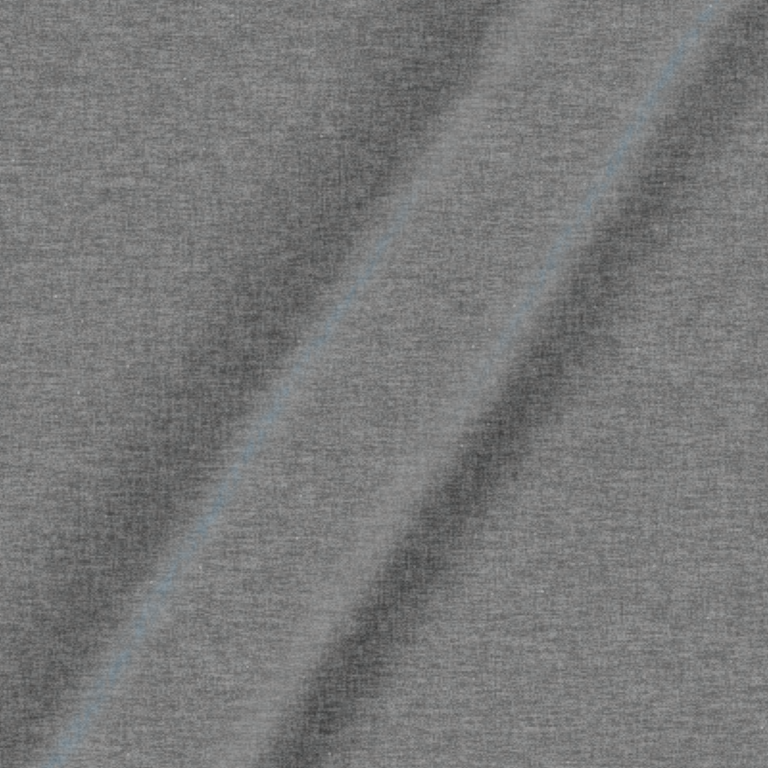
Reproduce this texture procedurally as a WebGL 1 fragment shader.

```glsl
precision highp float;

uniform vec2 u_resolution;

const vec3 CLOTH_GRAY = vec3(0.487, 0.488, 0.487);
const vec3 CREST_TINT = vec3(-0.040, 0.006, 0.036);
const float FOLD_SLOPE = 0.635;

float hash(vec2 p) {
  vec3 q = fract(vec3(p.xyx) * 0.1031);
  q += dot(q, q.yzx + 33.33);
  return fract((q.x + q.y) * q.z);
}

// Smooth noise centred on zero
float noise(vec2 p) {
  vec2 cell = floor(p);
  vec2 f = fract(p);
  f = f * f * (3.0 - 2.0 * f);
  float low = mix(hash(cell), hash(cell + vec2(1.0, 0.0)), f.x);
  float high = mix(hash(cell + vec2(0.0, 1.0)), hash(cell + vec2(1.0, 1.0)), f.x);
  return mix(low, high, f.y) - 0.5;
}

// Rare round flecks, one jittered point per cell
float flecks(vec2 uv, float cells, float radius, float share) {
  vec2 p = uv * cells;
  vec2 cell = floor(p);
  vec2 center = 0.2 + 0.6 * vec2(hash(cell + 17.0), hash(cell + 53.0));
  float dist = length(fract(p) - center) / cells;
  float present = step(1.0 - share, hash(cell + 91.0));
  return present * (1.0 - smoothstep(0.2 * radius, radius, dist));
}

// Horizontal offset from a slanted, gently wavering crest
float crestOffset(vec2 uv, float foot, float phase) {
  float waver = 0.003 * sin(uv.y * 9.0 + phase) + 0.0015 * sin(uv.y * 23.0 + phase);
  return uv.x - foot - FOLD_SLOPE * uv.y - waver;
}

// Shadow that drops quickly to its darkest point and fades out over a tail
float foldShadow(float d, float start, float darkest, float tail) {
  return smoothstep(start, darkest, d) * (1.0 - smoothstep(darkest, darkest + tail, d));
}

float bell(float d, float width) {
  float t = d / width;
  return exp(-t * t);
}

// Crossing threads: long and short weft, warp, and fine grain
float weave(vec2 uv, float warpAmount) {
  float weft = 0.066 * noise(uv * vec2(28.0, 290.0));
  weft += 0.080 * noise(uv * vec2(100.0, 400.0) + 31.0);
  float warp = warpAmount * noise(uv * vec2(310.0, 60.0) + 67.0);
  float grain = 0.118 * noise(uv * vec2(400.0, 440.0) + 11.0);
  return weft + warp + grain;
}

void main() {
  vec2 uv = gl_FragCoord.xy / u_resolution;

  // Two parallel folds, shaded on their outer sides
  float left = crestOffset(uv, 0.065, 0.4);
  float right = crestOffset(uv, 0.299, 2.6);
  float leftShadow = foldShadow(-left, 0.0, 0.066, 0.20);
  float rightShadow = foldShadow(right, 0.010, 0.070, 0.105);
  float rightDepth = mix(0.130, 0.085, smoothstep(0.35, 0.8, uv.y));
  float shadow = 0.088 * leftShadow + rightDepth * rightShadow;
  float leftCrest = bell(left - 0.003, 0.030);
  float rightCrest = bell(right + 0.003, 0.034);
  float glow = 0.034 * leftCrest + 0.034 * rightCrest;

  // Cool shimmer, broken up along the crests
  float leftWidth = mix(0.015, 0.008, uv.y);
  float leftTint = bell(left, leftWidth) * (1.0 - smoothstep(0.6, 0.85, uv.y));
  float rightTint = bell(right, 0.011) * smoothstep(0.38, 0.7, uv.y);
  float broken = clamp(0.65 + 1.3 * noise(uv * vec2(150.0, 90.0)), 0.0, 1.0);
  float tint = (leftTint + rightTint) * broken;

  // Cloth surface, calmer on the crests
  float mottle = 0.012 * noise(uv * vec2(5.0, 9.0) + 5.0);
  float calm = 1.0 - 0.3 * max(leftCrest, rightCrest);
  float threads = calm * weave(uv, 0.050 + 0.3 * shadow);
  float bright = 0.12 * flecks(uv, 32.0, 0.0030, 0.06);
  float dark = 0.05 * flecks(uv + 0.37, 60.0, 0.0030, 0.08);

  vec3 color = CLOTH_GRAY + glow - shadow + mottle + threads + bright - dark;
  color += CREST_TINT * tint;
  color += vec3(-0.010, 0.003, 0.007) * noise(uv * 120.0 + 71.0);
  gl_FragColor = vec4(clamp(color, 0.0, 1.0), 1.0);
}
```
